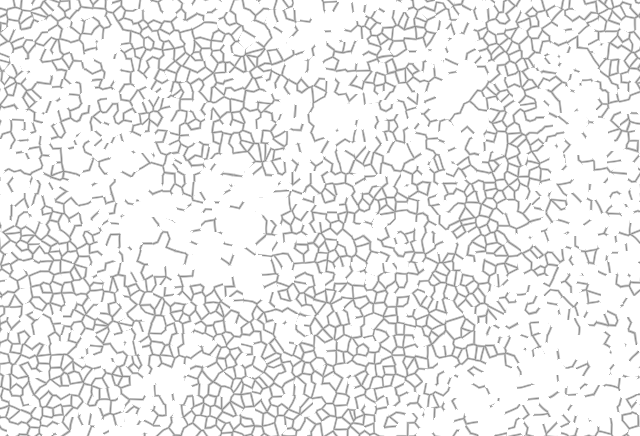
A WebGL 1 fragment shader for this texture:

```glsl
precision highp float;
// Broken network of thin grey grain boundaries on white, dense in clusters and sparse between them.

uniform vec2 u_resolution;

// Lengths are fractions of the canvas height.
const float GRAIN_ROWS = 43.0;      // small grains per canvas height
const float GROUP_ROWS = 11.5;      // large grains per canvas height
const float CLUSTER_ROWS = 6.5;     // dense and sparse patches per canvas height
const float JITTER = 0.96;          // irregularity of the grain centres
const float WARP_ROWS = 38.0;       // bends per canvas height
const float WARP_AMOUNT = 0.004;    // how far boundaries bend
const float LINE_RADIUS = 0.00374;  // reach of the soft line profile
const float LINE_DARKNESS = 0.46;   // ink at the line centre
const float INNER_KEEP = 0.72;      // share of small boundaries in dense patches
const vec2 OUTER_KEEP = vec2(0.42, 0.92); // share of large boundaries, sparse to dense
const vec3 PAPER = vec3(1.0);

float hash(vec2 p) {
  return fract(sin(dot(p, vec2(127.1, 311.7))) * 43758.5453);
}

vec2 hash2(vec2 p) {
  return vec2(hash(p), hash(p + vec2(37.3, 17.9)));
}

float noise(vec2 p) {
  vec2 i = floor(p);
  vec2 f = fract(p);
  f = f * f * (3.0 - 2.0 * f);
  float low = mix(hash(i), hash(i + vec2(1.0, 0.0)), f.x);
  float high = mix(hash(i + vec2(0.0, 1.0)), hash(i + vec2(1.0, 1.0)), f.x);
  return mix(low, high, f.y);
}

vec2 grainCentre(vec2 cell) {
  return cell + 0.5 + JITTER * (hash2(cell) - 0.5);
}

// Id of the large grain that holds a point given in canvas units.
vec2 groupOf(vec2 point) {
  vec2 p = point * GROUP_ROWS;
  vec2 base = floor(p);
  vec2 group = base;
  float nearest = 100.0;
  for (int y = -1; y <= 1; y++) {
    for (int x = -1; x <= 1; x++) {
      vec2 cell = base + vec2(float(x), float(y));
      vec2 offset = cell + hash2(cell + 71.7) - p;
      float d = dot(offset, offset);
      if (d < nearest) {
        nearest = d;
        group = cell;
      }
    }
  }
  return group;
}

// Whether the boundary between two small grains is drawn; symmetric in both.
bool isDrawn(vec2 cellA, vec2 cellB, vec2 centreA, vec2 centreB) {
  vec2 middle = 0.5 * (centreA + centreB) / GRAIN_ROWS;
  float patches = 0.65 * noise(middle * CLUSTER_ROWS + 5.3)
                + 0.35 * noise(middle * CLUSTER_ROWS * 2.3 + 19.1);
  float density = smoothstep(0.25, 0.75, patches);
  bool outer = any(notEqual(groupOf(centreA / GRAIN_ROWS), groupOf(centreB / GRAIN_ROWS)));
  float keep = outer ? mix(OUTER_KEEP.x, OUTER_KEEP.y, density) : INNER_KEEP * density;
  return hash(cellA + cellB + 0.5) < keep;
}

// Distance to the closest drawn boundary, in canvas units.
float boundaryDistance(vec2 point) {
  vec2 p = point * GRAIN_ROWS;
  vec2 base = floor(p);
  vec2 home = base;
  vec2 homeCentre = p;
  float nearest = 100.0;
  for (int y = -1; y <= 1; y++) {
    for (int x = -1; x <= 1; x++) {
      vec2 cell = base + vec2(float(x), float(y));
      vec2 centre = grainCentre(cell);
      float d = distance(centre, p);
      if (d < nearest) {
        nearest = d;
        home = cell;
        homeCentre = centre;
      }
    }
  }
  float closest = LINE_RADIUS * GRAIN_ROWS;
  for (int y = -2; y <= 2; y++) {
    for (int x = -2; x <= 2; x++) {
      vec2 cell = base + vec2(float(x), float(y));
      if (any(notEqual(cell, home))) {
        vec2 centre = grainCentre(cell);
        float d = dot(0.5 * (homeCentre + centre) - p, normalize(centre - homeCentre));
        if (d < closest && isDrawn(home, cell, homeCentre, centre)) closest = d;
      }
    }
  }
  return max(closest, 0.0) / GRAIN_ROWS;
}

void main() {
  vec2 point = gl_FragCoord.xy / u_resolution.y;
  vec2 bend = vec2(noise(point * WARP_ROWS), noise(point * WARP_ROWS + 43.7)) - 0.5;
  float d = boundaryDistance(point + WARP_AMOUNT * bend);
  float ink = LINE_DARKNESS * clamp(1.0 - d / LINE_RADIUS, 0.0, 1.0);
  gl_FragColor = vec4(PAPER * (1.0 - ink), 1.0);
}
```
